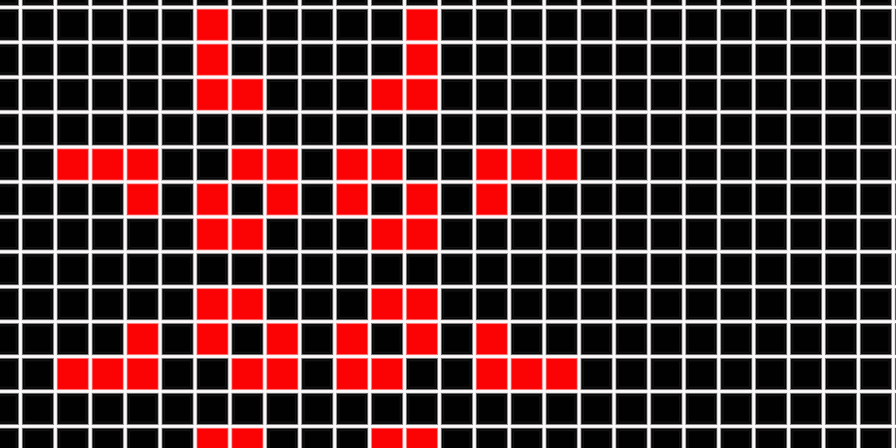
Reproduce this pattern procedurally as a WebGL 2 fragment shader.

```glsl
#version 300 es
precision highp float;
// A fourfold symmetric cluster of red cells on a black board ruled with white lines.

#define PITCH 0.07794               // cell size, in canvas heights
#define ORIGIN vec2(0.0456, 0.0164) // first grid crossing, from the top left
#define CENTRE vec2(8.0, 7.0)       // column and row of the middle cell
#define LINE_HALF 0.0043            // half thickness of the grid lines
#define EDGE_SOFT 0.0026            // least softness of the line edges
#define INSET 0.0095                // distance of the faint inner outline
#define INSET_GLOW 0.07
#define LINE_COLOUR vec3(0.985, 0.975, 0.98)
#define LIVE_COLOUR vec3(0.985, 0.008, 0.015)
#define DEAD_COLOUR vec3(0.005)

uniform vec2 u_resolution;
out vec4 outColour;

// True for the live cells; mirrored in both axes and the diagonals.
bool isLive(vec2 cell) {
    vec2 away = abs(cell - CENTRE);
    int near = int(min(away.x, away.y) + 0.5);
    int far = int(max(away.x, away.y) + 0.5);
    bool core = near >= 1 && near < far && far <= 3;
    bool elbow = near == 2 && far == 5;
    bool arm = near == 3 && far >= 5 && far <= 7;
    return core || elbow || arm;
}

void main() {
    // Board position, with y running down from the top edge
    vec2 p = gl_FragCoord.xy / u_resolution.y;
    p.y = 1.0 - p.y;
    vec2 board = (p - ORIGIN) / PITCH;
    vec2 cell = floor(board);

    // Distance to the nearest grid line
    vec2 toLine = (0.5 - abs(fract(board) - 0.5)) * PITCH;
    float d = min(toLine.x, toLine.y);
    float pixel = 1.0 / u_resolution.y;
    float soft = max(0.65 * pixel, EDGE_SOFT);

    // Cell fill with a faint inner outline on the dead cells
    bool live = isLive(cell);
    vec3 colour = live ? LIVE_COLOUR : DEAD_COLOUR;
    float outline = 1.0 - smoothstep(0.0, soft, abs(d - INSET));
    if (!live) colour += INSET_GLOW * outline;

    // Grid lines on top
    float line = 1.0 - smoothstep(LINE_HALF - soft, LINE_HALF + soft, d);
    colour = mix(colour, LINE_COLOUR, line);

    outColour = vec4(colour, 1.0);
}
```
